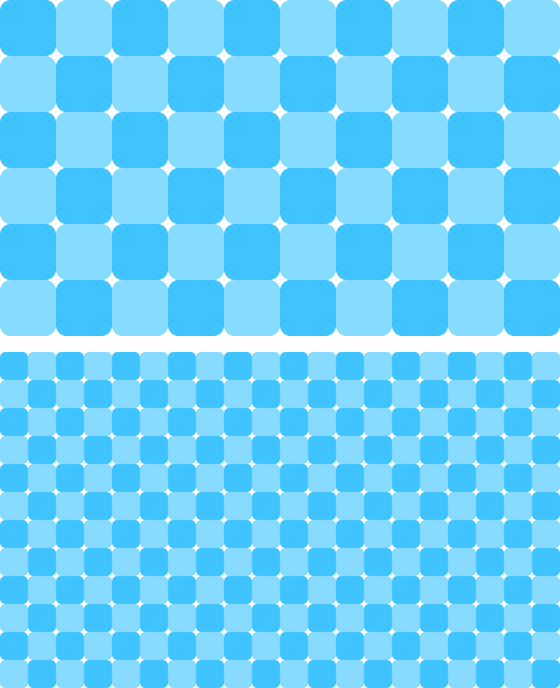
Top: one tile. Bottom: repeated 2 by 2.
Reproduce this pattern procedurally as a Shadertoy shader.

```glsl
// A checkerboard of rounded tiles in two sky blues on white, ten across and six down.
// Each tile is a rounded-box distance in cell units; neighbours touch, so white shows
// only as small four-pointed stars. Even counts tile; supersampling smooths the edges.

const vec2 TILE_COUNT = vec2(10.0, 6.0);
const float CORNER_RADIUS = 0.19;   // fraction of a tile's width
const int SAMPLES = 4;              // per axis, per pixel

const vec3 LIGHT_BLUE = vec3(0.53, 0.86, 1.0);
const vec3 DEEP_BLUE = vec3(0.25, 0.77, 1.0);
const vec3 WHITE = vec3(1.0);

// Signed distance to a rounded box centred on the origin
float roundedBox(vec2 p, vec2 halfSize, float radius) {
    vec2 q = abs(p) - halfSize + radius;
    return length(max(q, 0.0)) + min(max(q.x, q.y), 0.0) - radius;
}

// 0 or 1, alternating between neighbouring cells
float checker(vec2 cell) {
    return mod(cell.x + cell.y, 2.0);
}

// Colour at a point given in cell units
vec3 tileColor(vec2 p, float radius) {
    vec3 blue = mix(LIGHT_BLUE, DEEP_BLUE, checker(floor(p)));
    float d = roundedBox(fract(p) - 0.5, vec2(0.5), radius);
    return d > 0.0 ? WHITE : blue;
}

void mainImage(out vec4 fragColor, in vec2 fragCoord) {
    vec2 cellsPerPixel = TILE_COUNT / iResolution.xy;
    vec3 sum = vec3(0.0);

    // Average a regular grid of points inside the pixel
    for (int y = 0; y < SAMPLES; y++) {
        for (int x = 0; x < SAMPLES; x++) {
            vec2 offset = (vec2(x, y) + 0.5) / float(SAMPLES) - 0.5;
            sum += tileColor((fragCoord + offset) * cellsPerPixel, CORNER_RADIUS);
        }
    }
    fragColor = vec4(sum / float(SAMPLES * SAMPLES), 1.0);
}
```
